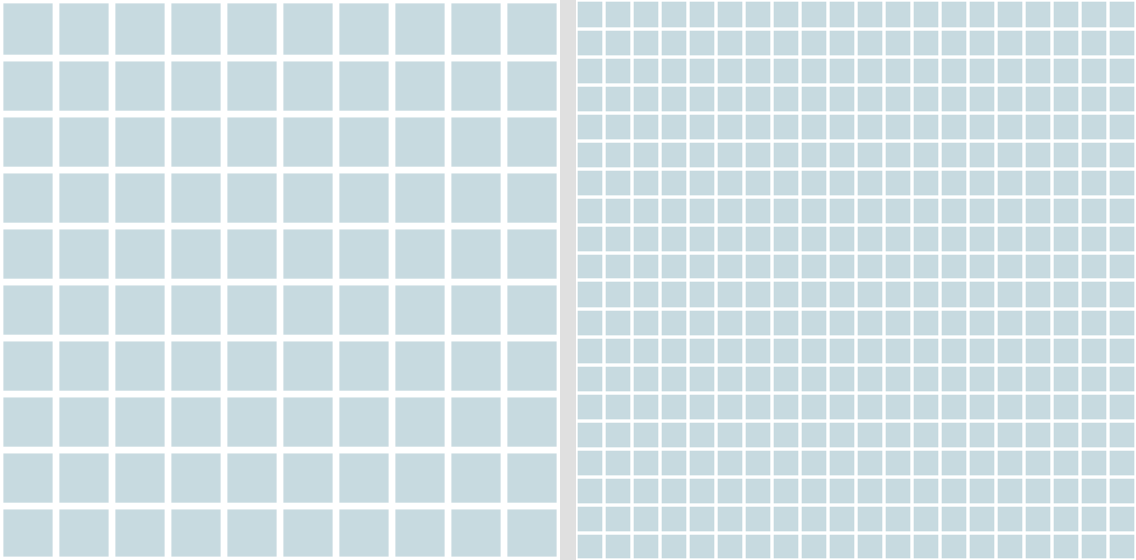
Left, the tile; right, the same tile 2 across and 2 down.
This pattern is drawn by a Shadertoy shader. Its source:

```glsl
// Square pale blue tiles, ten by ten, separated by straight white joints.

const float REPEATS = 10.0;       // tiles across and down
const float JOINT_WIDTH = 0.0121; // joint thickness, in canvas units
const float ROW_SHIFT = 0.0037;   // inner horizontal joints sit this much lower
const vec3 TILE_COLOR = vec3(0.780, 0.854, 0.878);
const vec3 JOINT_COLOR = vec3(1.0);

// Distance on each axis to the nearest joint centre line
vec2 jointDistance(vec2 uv) {
    vec2 shift = vec2(0.0, ROW_SHIFT);
    vec2 index = floor((uv + shift) * REPEATS + 0.5);

    // Joints on the canvas border stay unshifted so that opposite edges meet
    vec2 inner = step(0.5, index) * step(index, vec2(REPEATS - 0.5));
    return abs(uv - index / REPEATS + shift * inner);
}

void mainImage(out vec4 fragColor, in vec2 fragCoord) {
    vec2 uv = fragCoord / iResolution.xy;
    vec2 pixel = 1.0 / iResolution.xy;

    // Antialiased coverage, one pixel wide
    vec2 edge = jointDistance(uv) - 0.5 * JOINT_WIDTH;
    vec2 coverage = clamp(edge / pixel + 0.5, 0.0, 1.0);
    float tile = coverage.x * coverage.y;

    fragColor = vec4(mix(JOINT_COLOR, TILE_COLOR, tile), 1.0);
}
```
